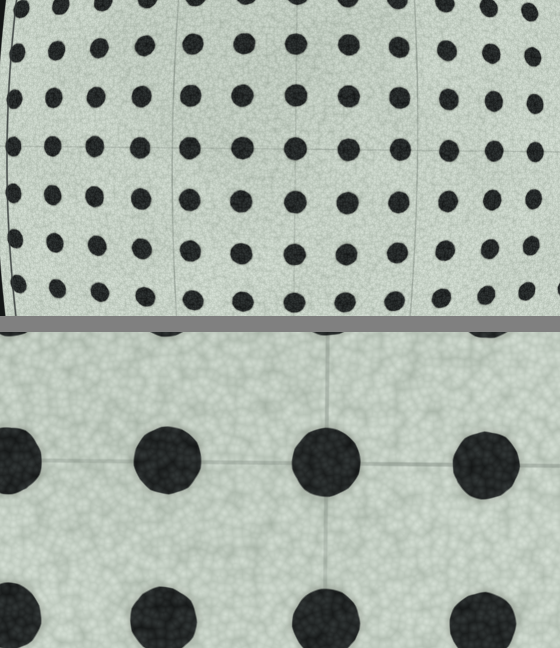
Top: the whole. Bottom: its middle third, enlarged.
Give the GLSL for this pattern, as a WebGL 1 fragment shader.

```glsl
precision highp float;

uniform vec2 u_resolution;

// Lens and grid, in units of canvas height
const vec2 CENTER = vec2(0.935, 0.528);
const float SPACING = 0.170;
const float BARREL = 0.193;
const float KEYSTONE = 0.011;
const float TILT = 0.0105;

// Features, in units of grid spacing
const float DOT_RADIUS = 0.211;
const float DOT_JITTER = 0.012;
const float DOT_ROUGHNESS = 0.012;
const float CREASE_STEP = 2.35;
const float CREASE_WIDTH = 0.012;
const float BORDER_LINE = -6.17;
const float BORDER_WIDTH = 0.022;
const float SHEET_EDGE = -6.46;

// Fibre grain
const float COARSE_GRAIN = 9.0;
const float FINE_GRAIN = 21.0;

const vec3 PAPER_LIGHT = vec3(0.85, 0.89, 0.85);
const vec3 PAPER_SHADE = vec3(0.65, 0.70, 0.65);
const vec3 INK_LIGHT = vec3(0.19, 0.21, 0.21);
const vec3 INK_DARK = vec3(0.08, 0.09, 0.09);
const vec3 STAIN = vec3(0.49, 0.51, 0.47);
const vec3 CREASE = vec3(0.33, 0.37, 0.34);

vec2 hash2(vec2 p) {
  vec2 q = vec2(dot(p, vec2(127.1, 311.7)), dot(p, vec2(269.5, 183.3)));
  return fract(sin(q) * 43758.5);
}

// Distance to the nearest scattered point
float cellular(vec2 p) {
  vec2 cell = floor(p);
  vec2 local = p - cell;
  float nearest = 2.0;
  for (int y = -1; y <= 1; y++) {
    for (int x = -1; x <= 1; x++) {
      vec2 offset = vec2(float(x), float(y));
      vec2 toPoint = offset + hash2(cell + offset) - local;
      nearest = min(nearest, dot(toPoint, toPoint));
    }
  }
  return sqrt(nearest);
}

// Broad cloudy tone from layered sines
float clouds(vec2 p) {
  float sum = 0.0;
  float amplitude = 0.5;
  for (int i = 0; i < 4; i++) {
    sum += amplitude * sin(p.x + 1.3 * sin(p.y)) * cos(p.y - 0.7 * sin(p.x));
    p = mat2(0.8, 0.6, -0.6, 0.8) * p * 1.9 + 1.7;
    amplitude *= 0.6;
  }
  return sum;
}

// Canvas offset to flat grid coordinates
vec2 unwarp(vec2 d) {
  float c = cos(TILT);
  float s = sin(TILT);
  float stretch = (1.0 + BARREL * dot(d, d)) * (1.0 + KEYSTONE * d.x);
  return mat2(c, s, -s, c) * d * stretch / SPACING;
}

float line(float distance, float width, float blur) {
  return 1.0 - smoothstep(width - blur, width + blur, abs(distance));
}

void main() {
  vec2 d = gl_FragCoord.xy / u_resolution.y - CENTER;
  vec2 grid = unwarp(d);
  float blur = 1.1 / (u_resolution.y * SPACING) * (1.0 + BARREL * dot(d, d));

  // Mottled paper, dimmer toward the upper middle
  float coarse = 0.45 - cellular(grid * COARSE_GRAIN);
  float fine = 0.45 - cellular(grid * FINE_GRAIN + 17.0);
  float cloud = clouds(grid * 1.4);
  vec2 dim = (d - vec2(-0.15, 0.3)) * vec2(1.3, 1.6);
  float tone = 0.60 + 0.45 * coarse + 0.45 * fine + 0.09 * cloud;
  tone -= 0.18 * exp(-dot(dim, dim) * 2.0);
  vec3 color = mix(PAPER_SHADE, PAPER_LIGHT, clamp(tone, 0.0, 1.0));

  // Faint fold lines, fading in patches
  float wear = 0.75 + 0.35 * cloud;
  for (int i = -1; i <= 1; i++) {
    float side = float(i);
    float strength = mix(0.3, 0.5, abs(side)) * wear;
    float fold = line(grid.x - side * CREASE_STEP, CREASE_WIDTH, blur);
    color = mix(color, CREASE, fold * strength);
  }
  color = mix(color, CREASE, 0.32 * wear * line(grid.y, CREASE_WIDTH, blur));

  // Printed dots with a thin stained rim
  vec2 id = floor(grid + 0.5);
  vec2 jitter = (hash2(id + 40.0) - 0.5) * 2.0 * DOT_JITTER;
  float dotEdge = length(grid - id - jitter) - DOT_RADIUS + DOT_ROUGHNESS * coarse;
  float inkTone = clamp(0.52 + 0.5 * coarse + 0.8 * fine, 0.0, 1.0);
  vec3 ink = mix(INK_DARK, INK_LIGHT, inkTone);
  color = mix(color, STAIN, 0.25 * (1.0 - smoothstep(0.0, 0.05, dotEdge)));
  color = mix(color, ink, 1.0 - smoothstep(-blur, blur, dotEdge));

  // Border line and dark ground past the sheet edge
  color = mix(color, INK_LIGHT, 0.85 * line(grid.x - BORDER_LINE, BORDER_WIDTH, blur));
  color = mix(INK_DARK, color, smoothstep(-blur, blur, grid.x - SHEET_EDGE));

  gl_FragColor = vec4(color, 1.0);
}
```
